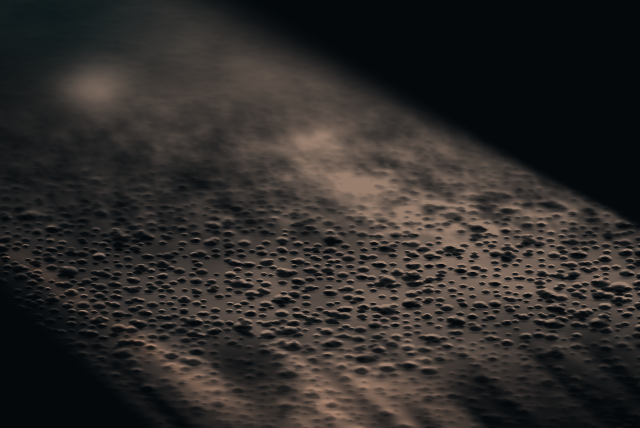
Write a Shadertoy shader that draws this texture.

```glsl
// Water beads on a dark slanted board, lit from behind, with shallow focus.
// Soft light fields shape the board; jittered grids of domed drops lie on it,
// and each drop's edge widens with its distance from the focus band.

#define FOCUS_Y 0.335
#define SHARPNESS 0.13
#define BLUR_FAR 5.0
#define BLUR_NEAR 5.0
#define DROP_CELL vec2(0.045, 0.028)
#define RIM_GAIN 1.4
#define BODY_SHADE 0.17
#define STREAK_GAIN 0.9
#define EXPOSURE 1.68
#define BLACK_LEVEL 0.045
#define SHADOW_COLOR vec3(0.016, 0.032, 0.040)
#define LIGHT_COLOR vec3(0.59, 0.49, 0.425)

float hash(vec2 p) {
    vec3 q = fract(vec3(p.xyx) * 0.1031);
    q += dot(q, q.yzx + 33.33);
    return fract((q.x + q.y) * q.z);
}

float noise(vec2 p) {
    vec2 i = floor(p), f = fract(p);
    f = f * f * (3.0 - 2.0 * f);
    return mix(mix(hash(i), hash(i + vec2(1, 0)), f.x),
               mix(hash(i + vec2(0, 1)), hash(i + vec2(1, 1)), f.x), f.y);
}

float fbm(vec2 p) {
    float sum = 0.0, gain = 0.5;
    for (int i = 0; i < 3; i++) {
        sum += gain * noise(p);
        p = mat2(1.6, 1.2, -1.2, 1.6) * p + 7.3;
        gain *= 0.5;
    }
    return sum / 0.875;
}

float blob(vec2 p, vec2 center, vec2 radius) {
    vec2 q = (p - center) / radius;
    return exp(-dot(q, q));
}

// Width of defocus, in radii of a unit-scale drop
float defocus(float y) {
    float dy = y - FOCUS_Y;
    return SHARPNESS + max(dy - 0.08, 0.0) * BLUR_FAR + max(-dy - 0.07, 0.0) * BLUR_NEAR;
}

// Pale defocused reflections
float patches(vec2 p) {
    vec2 tilted = p + vec2(0.0, 0.27 * (p.x - 0.82));
    return 0.28 * blob(p, vec2(0.22, 0.79), vec2(0.080, 0.057))
         + 0.24 * blob(p, vec2(0.745, 0.675), vec2(0.095, 0.036))
         + 0.29 * blob(tilted, vec2(0.825, 0.556), vec2(0.15, 0.055));
}

// Light on the bare board; depth is the distance below its far edge
float boardLight(vec2 p, float depth) {
    float band = exp(-pow((depth - 0.14) / 0.19, 2.0)) * smoothstep(0.15, 0.7, p.x);
    float t = 0.09 + 0.26 * band * (1.0 - 0.35 * smoothstep(0.9, 1.4, p.x));
    t += 0.31 * blob(p, vec2(0.80, 0.31), vec2(0.68, 0.20));
    t += 0.13 * blob(p, vec2(0.32, 0.75), vec2(0.25, 0.17));
    t += 0.08 * blob(p, vec2(1.25, 0.36), vec2(0.35, 0.17));
    t += 0.15 * blob(p, vec2(0.76, 0.04), vec2(0.38, 0.15));

    // Mottling, blurred far beads and foreground grooves
    t *= 0.75 + 0.5 * fbm(vec2(p.x * 8.0, p.y * 12.0));
    float middle = smoothstep(0.38, 0.50, p.y) * smoothstep(0.85, 0.55, p.y);
    float beads = fbm(vec2(p.x * 21.0, p.y * 32.0 + p.x * 8.0));
    t *= 1.0 + 1.5 * middle * (beads - 0.5);
    vec2 s = vec2(p.y + 0.9 * p.x, p.x - 0.9 * p.y);
    float grooves = noise(s * vec2(23.0, 2.6)) - 0.5;
    t *= 1.0 + 2.0 * STREAK_GAIN * grooves * smoothstep(0.28, 0.12, p.y);
    return t + patches(p);
}

// Lay one grid of domed drops, its columns staggered, over the light t
float dropLayer(float t, vec2 p, float scale, float density, float seed) {
    vec2 cell = DROP_CELL * scale;
    vec2 g = p / cell;
    float base = t, blur = min(defocus(p.y) / scale, 1.4);
    float strength = 1.0 / (1.0 + 1.1 * blur * blur);
    strength *= 1.0 - 0.85 * smoothstep(0.50, 0.70, p.y);
    strength *= 1.0 - min(2.6 * patches(p), 0.8);
    for (int j = 1; j >= -1; j--)
    for (int i = -1; i <= 1; i++) {
        float column = floor(g.x) + float(i);
        float stagger = hash(vec2(column, seed));
        vec2 id = vec2(column, floor(g.y - stagger) + float(j));
        if (hash(id + seed) > density) continue;
        vec2 jitter = vec2(hash(id + seed + 17.0), hash(id + seed + 41.0)) - 0.5;
        float size = mix(0.28, 0.46, hash(id + seed + 73.0));
        vec2 center = id + 0.5 + jitter * 0.45 + vec2(0.0, stagger);
        vec2 q = (g - center) / size;
        q.y *= q.y < 0.0 ? 1.3 : 1.0;
        float r = length(q);
        float cover = 1.0 - smoothstep(1.0 - blur, 1.0 + blur, r);
        float rim = smoothstep(0.15, 0.80, r) * smoothstep(-0.1, 0.75, q.y + 0.15 * q.x);
        float glint = hash(id + seed + 97.0);
        float body = base * (BODY_SHADE + 0.35 * smoothstep(0.6, 1.0, r));
        float lit = base * RIM_GAIN + 0.06 + 0.28 * pow(glint, 6.0);
        t = mix(t, mix(body, lit, rim), cover * strength);
        t *= 1.0 - 0.4 * strength * blob(q, vec2(0.0, -1.2), vec2(0.9, 0.4)) * (1.0 - cover);
    }
    return t;
}

void mainImage(out vec4 fragColor, in vec2 fragCoord) {
    vec2 p = fragCoord / iResolution.y;
    p.x *= 1.5 * iResolution.y / iResolution.x;

    // Far edge, near ridge and the lower side of the board
    float depth = 1.0 - 0.515 * (p.x - 0.47) - p.y;
    float soft = mix(0.085, 0.016, smoothstep(0.4, 1.4, p.x));
    float ridge = p.y - (0.435 - 0.72 * p.x);
    float bottom = p.y - (0.345 - 0.93 * p.x);

    float t = boardLight(p, depth);
    t *= mix(0.40, 1.0, smoothstep(-0.09, 0.01, ridge));
    float ridgeGlow = exp(-pow(ridge / 0.032, 2.0)) * smoothstep(0.62, 0.2, p.x);
    ridgeGlow *= noise(p * vec2(24.0, 30.0));
    t += 0.15 * ridgeGlow;
    t *= 1.0 - 0.5 * smoothstep(0.95, 1.4, p.x) * smoothstep(0.35, 0.1, p.y);

    t = dropLayer(t, p, 0.58, 0.75, 11.0);
    t = dropLayer(t, p + 0.013, 0.85, 0.65, 131.0);
    t = dropLayer(t, p + 0.029, 1.25, 0.26, 257.0);

    t = max(t * EXPOSURE - BLACK_LEVEL, 0.0);
    t *= smoothstep(-soft, soft, depth) * smoothstep(-0.035, 0.04, bottom);
    t = min(t, 1.0);

    // Cool shadows, brown light, copper in the foreground
    vec3 color = SHADOW_COLOR * (1.0 - t) + LIGHT_COLOR * pow(vec3(t), vec3(1.07, 1.02, 0.96));
    float warm = ridgeGlow + 0.4 * smoothstep(0.25, 0.05, p.y);
    color += t * warm * vec3(0.10, 0.01, -0.03);
    color += 0.035 * vec3(-0.3, 0.6, 0.6) * blob(p, vec2(0.12, 0.98), vec2(0.3, 0.15));
    fragColor = vec4(max(color, 0.0), 1.0);
}
```
